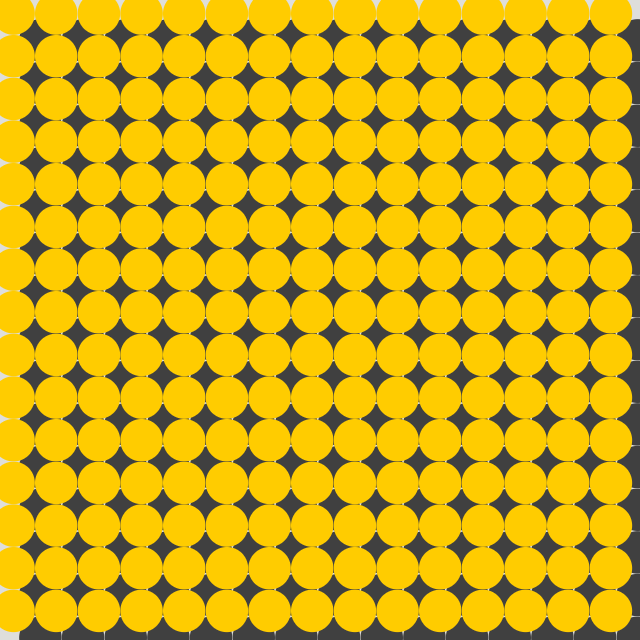
A Shadertoy shader for this pattern:

```glsl
// Two offset square grids of touching discs: yellow discs over dark ones,
// on a pale ground. Each grid is finite, so the pale ground shows at the
// edges; the nearest disc is found by rounding to a clamped cell index.

const float REPEATS = 15.0;
const float RADIUS = 0.498;                  // in cells, a hair under touching
const vec2 YELLOW_START = vec2(0.318);       // first centres, from the top left
const vec2 DARK_START = vec2(0.947);

const vec3 PALE = vec3(0.87, 0.87, 0.86);
const vec3 DARK = vec3(0.25);
const vec3 YELLOW = vec3(1.0, 0.8, 0.0);

// Signed distance to the nearest disc of a count-by-count grid
float discGrid(vec2 p, vec2 start, float radius, float count) {
    vec2 q = p - start;
    vec2 cell = clamp(floor(q + 0.5), 0.0, count - 1.0);
    return length(q - cell) - radius;
}

// Smoothed inside mask over one pixel width
float coverage(float dist, float pixel) {
    return clamp(0.5 - dist / pixel, 0.0, 1.0);
}

void mainImage(out vec4 fragColor, in vec2 fragCoord) {
    // Cell units, measured down from the top left corner
    vec2 uv = fragCoord / iResolution.xy;
    vec2 p = vec2(uv.x, 1.0 - uv.y) * REPEATS;
    float pixel = REPEATS / min(iResolution.x, iResolution.y);

    // Layers from back to front
    float darkDist = discGrid(p, DARK_START, RADIUS, REPEATS);
    float yellowDist = discGrid(p, YELLOW_START, RADIUS, REPEATS);
    vec3 color = mix(PALE, DARK, coverage(darkDist, pixel));
    color = mix(color, YELLOW, coverage(yellowDist, pixel));

    fragColor = vec4(color, 1.0);
}
```
